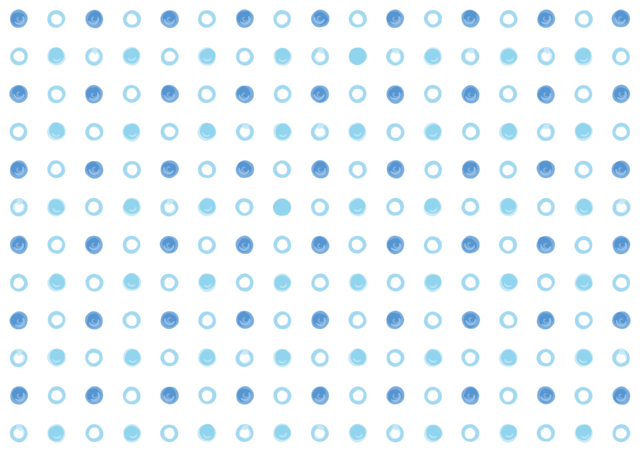
Write a Shadertoy shader that draws this pattern.

```glsl
const float TAU = 6.2831853;
const vec2 GRID = vec2(17.0, 12.0);
const vec3 PAPER = vec3(1.0);
const vec3 SKY = vec3(0.64, 0.85, 0.94);
const vec3 SKY_DEEP = vec3(0.57, 0.83, 0.935);
const vec3 SKY_PALE = vec3(0.79, 0.915, 0.965);
const vec3 BLUE = vec3(0.48, 0.68, 0.87);
const vec3 BLUE_DEEP = vec3(0.34, 0.585, 0.82);
const vec3 BLUE_PALE = vec3(0.62, 0.77, 0.91);

float hash(vec2 p, float salt) {
    vec3 q = fract(vec3(p, salt) * vec3(0.1031, 0.1137, 0.0973));
    q += dot(q, q.yzx + 33.33);
    return fract((q.x + q.y) * q.z);
}

vec2 jitter(vec2 id, float salt) {
    return vec2(hash(id, salt), hash(id, salt + 7.0)) - 0.5;
}

// Round blob whose outline wavers like a brush mark
float blob(vec2 p, float radius, float waver, float seed) {
    float a = atan(p.y, p.x);
    float wave = sin(2.0 * a + TAU * seed) + 0.6 * sin(3.0 * a + 17.0 * seed)
               + 0.4 * sin(5.0 * a + 31.0 * seed);
    return length(p) - radius - waver * wave;
}

// Stroke turning anticlockwise from start, its radius running from r.x to r.y
float spiral(vec2 p, vec2 r, float start, float span, float halfWidth) {
    float turn = mod(atan(p.y, p.x) - start, TAU) / span;
    float taper = halfWidth * sqrt(max(0.0, 4.0 * turn * (1.0 - turn)));
    float d = abs(length(p) - mix(r.x, r.y, turn)) - taper;
    return turn > 1.0 ? 0.1 : d;
}

float fill(float d, float px) {
    return clamp(0.5 - d / px, 0.0, 1.0);
}

vec3 paint(vec3 base, vec3 ink, float coverage) {
    return mix(base, ink, coverage);
}

vec3 ringMark(vec2 p, vec2 id, float px, bool patchy) {
    float seed = hash(id, 1.0);
    float outer = blob(p, 0.236, 0.004, seed);
    vec2 holeShift = 0.02 * jitter(id, 2.0) + vec2(0.002, -0.004);
    float hole = blob(p - holeShift, 0.142, 0.005, seed + 0.37);
    float band = max(outer, -hole);
    vec3 col = paint(PAPER, SKY, fill(band, px));

    // Thin second coat leaves a pale top and a fuller rim
    if (patchy && hash(id, 3.0) > 0.55) {
        float wash = blob(p - vec2(0.02, 0.16), 0.085, 0.01, seed);
        col = paint(col, SKY_PALE, 0.85 * fill(max(wash, outer), px));
        float inside = max(hole, -blob(p, 0.125, 0.008, seed));
        col = paint(col, SKY_PALE, 0.8 * fill(inside, px));
    }
    return col;
}

vec3 lightDot(vec2 p, vec2 id, float px) {
    float seed = hash(id, 4.0);
    if (hash(id, 5.0) > 0.9) {
        return paint(PAPER, SKY_DEEP, fill(blob(p, 0.236, 0.005, seed), px));
    }

    // Pale halo, overlapping coats, then a short curved highlight
    vec3 col = paint(PAPER, SKY_PALE, fill(blob(p, 0.242, 0.006, seed), px));
    vec2 coreShift = 0.03 * jitter(id, 6.0) + vec2(0.006, 0.012);
    float core = blob(p - coreShift, 0.207, 0.007, seed + 0.4);
    col = paint(col, SKY_DEEP, fill(core, px));
    float tilt = 0.8 * (seed - 0.5);
    float smile = spiral(p - 0.03 * jitter(id, 8.0), vec2(0.10, 0.12),
                         3.6 + tilt, 2.4, 0.024);
    return paint(col, SKY_PALE, 0.75 * fill(smile, px));
}

vec3 blueDot(vec2 p, vec2 id, float px) {
    float seed = hash(id, 9.0);
    vec3 col = paint(PAPER, BLUE, fill(blob(p, 0.238, 0.006, seed), px));

    // Off-centre dark core under a pale hooked swirl
    vec2 coreShift = 0.05 * jitter(id, 10.0) + vec2(-0.012, 0.012);
    float core = blob(p - coreShift, 0.18, 0.01, seed + 0.3);
    col = paint(col, BLUE_DEEP, fill(core, px));
    vec2 q = p - 0.03 * jitter(id, 11.0);
    float tilt = 1.2 * (seed - 0.5);
    float sweep = spiral(q, vec2(0.14, 0.115), 3.3 + tilt, 3.2, 0.036);
    float hook = spiral(q, vec2(0.035, 0.075), 1.2 + tilt, 4.2, 0.022);
    col = paint(col, BLUE_PALE, 0.9 * fill(sweep, px));
    return paint(col, BLUE_PALE, 0.6 * fill(hook, px));
}

void mainImage(out vec4 fragColor, in vec2 fragCoord) {
    vec2 grid = fragCoord / iResolution.xy * GRID;
    vec2 id = floor(grid);
    vec2 cellSize = iResolution.xy / GRID;
    float px = 1.3 / cellSize.y;
    vec2 p = (fract(grid) - 0.5) * cellSize / cellSize.y;
    p -= 0.018 * jitter(id, 12.0);

    // Alternate dots and rings, with dot colour changing by row
    bool blueRow = mod(id.y, 2.0) > 0.5;
    bool evenColumn = mod(id.x, 2.0) < 0.5;
    vec3 col;
    if (blueRow == evenColumn) {
        col = blueRow ? blueDot(p, id, px) : lightDot(p, id, px);
    } else {
        col = ringMark(p, id, px, !blueRow);
    }
    fragColor = vec4(col, 1.0);
}
```
